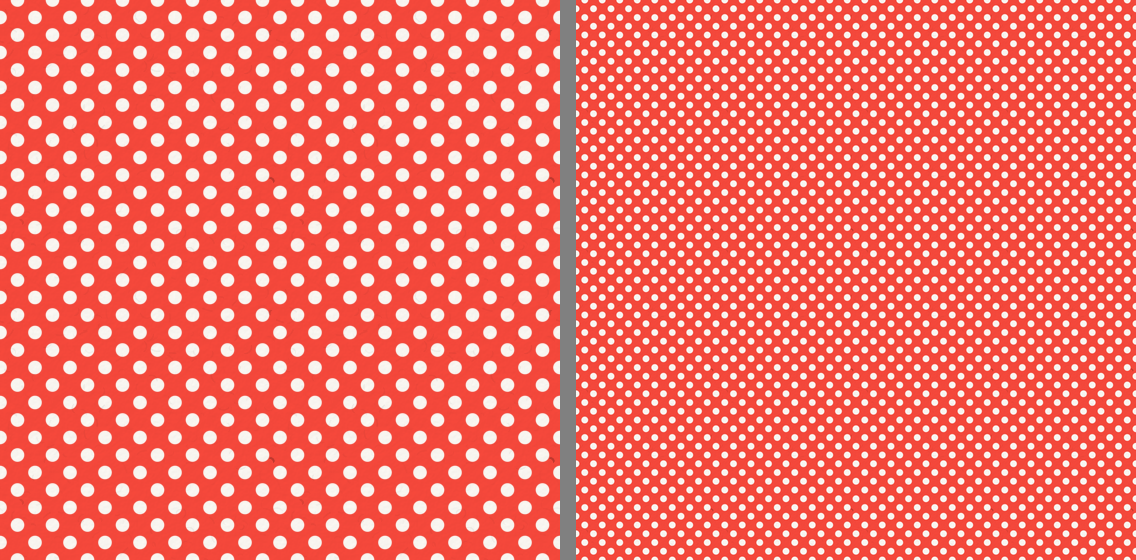
Left: one tile. Right: repeated 2 by 2.
Reproduce this pattern procedurally as a three.js fragment shader.

```glsl
// Off-white polka dots on warm red, 16 by 16 staggered repeats, on fibrous paper.
// The dots are two interleaved circle lattices; the paper is wrapping noise lit
// from one side plus hashed fibres, and repeats twice across and twice up.
varying vec2 vUv;

const float REPEATS = 16.0;
const float PAPER_TILES = 2.0;
const float DOT_RADIUS = 0.194;   // in repeats
const float EDGE_SOFTNESS = 0.022;
const vec3 RED = vec3(0.955, 0.28, 0.23);
const vec3 WHITE = vec3(0.972, 0.96, 0.94);

float hash(vec2 p) {
  return fract(sin(dot(p, vec2(127.1, 311.7))) * 43758.5453);
}

// Value noise over the unit square that wraps after `period` cells.
float wrapNoise(vec2 uv, float period) {
  vec2 p = uv * period;
  vec2 cell = floor(p);
  vec2 f = fract(p);
  f = f * f * (3.0 - 2.0 * f);
  vec2 a = mod(cell, period);
  vec2 b = mod(cell + 1.0, period);
  return mix(mix(hash(a), hash(vec2(b.x, a.y)), f.x),
             mix(hash(vec2(a.x, b.y)), hash(b), f.x), f.y);
}

float paperHeight(vec2 uv) {
  return 0.5 * wrapNoise(uv, 48.0) + 0.35 * wrapNoise(uv, 96.0)
       + 0.25 * wrapNoise(uv, 160.0);
}

// Slope of the paper towards a light at the upper left.
float paperRelief(vec2 uv) {
  vec2 towardLight = vec2(-0.003, 0.005);
  return paperHeight(uv) - paperHeight(uv + towardLight);
}

// Soft stroke of given half length and width, slightly bowed.
float stroke(vec2 p, float angle, float halfLength, float width, float bow) {
  vec2 axis = vec2(cos(angle), sin(angle));
  vec2 q = vec2(dot(p, axis), dot(p, vec2(-axis.y, axis.x)));
  q.y += bow * q.x * q.x / halfLength;
  q.x = max(abs(q.x) - halfLength, 0.0);
  return 1.0 - smoothstep(0.3 * width, width, length(q));
}

// Sparse random fibres, at most one in each cell of a wrapping grid.
float fibres(vec2 uv, float period) {
  vec2 p = uv * period;
  vec2 cell = floor(p);
  float ink = 0.0;
  for (int y = -1; y <= 1; y++) {
    for (int x = -1; x <= 1; x++) {
      vec2 neighbour = cell + vec2(float(x), float(y));
      vec2 id = mod(neighbour, period);
      vec2 centre = neighbour + vec2(hash(id + 3.1), hash(id + 7.7));
      float strength = pow(hash(id + 11.3), 3.0);
      float angle = 6.2832 * hash(id + 17.9);
      float halfLength = mix(0.1, 0.4, hash(id + 23.5));
      float bow = hash(id + 29.2) - 0.5;
      ink = max(ink, strength * stroke(p - centre, angle, halfLength, 0.1, bow));
    }
  }
  return ink;
}

// One darker fleck, wrapped around the paper tile.
float fleck(vec2 uv, vec2 centre, float angle, float halfLength) {
  vec2 p = fract(uv - centre + 0.5) - 0.5;
  return stroke(p, angle, halfLength, 0.006, 0.3);
}

// Distance to the nearest of two lattices, offset by half a repeat.
float dotDistance(vec2 p) {
  vec2 a = fract(p + vec2(0.0, 0.5)) - 0.5;
  vec2 b = fract(p + vec2(0.5, 0.0)) - 0.5;
  return min(length(a), length(b)) - DOT_RADIUS;
}

void main() {
  // Staggered dots
  float edge = dotDistance(vUv * REPEATS + 0.5 * vec2(1.0, 1.0));
  float dots = 1.0 - smoothstep(-EDGE_SOFTNESS, EDGE_SOFTNESS, edge);
  vec3 colour = mix(RED, WHITE, dots);

  // Paper grain and fibres
  vec2 paper = fract(vUv * PAPER_TILES);
  float shade = 1.0 + 0.045 * paperRelief(paper);
  shade -= 0.045 * fibres(paper, 22.0);

  // Rare dark flecks
  shade -= 0.22 * fleck(paper, vec2(0.974, 0.36), -0.8, 0.008);
  shade -= 0.12 * fleck(paper, vec2(0.963, 0.885), 1.3, 0.006);
  shade -= 0.10 * fleck(paper, vec2(0.08, 0.21), -1.0, 0.007);

  gl_FragColor = vec4(colour * shade, 1.0);
}
```
